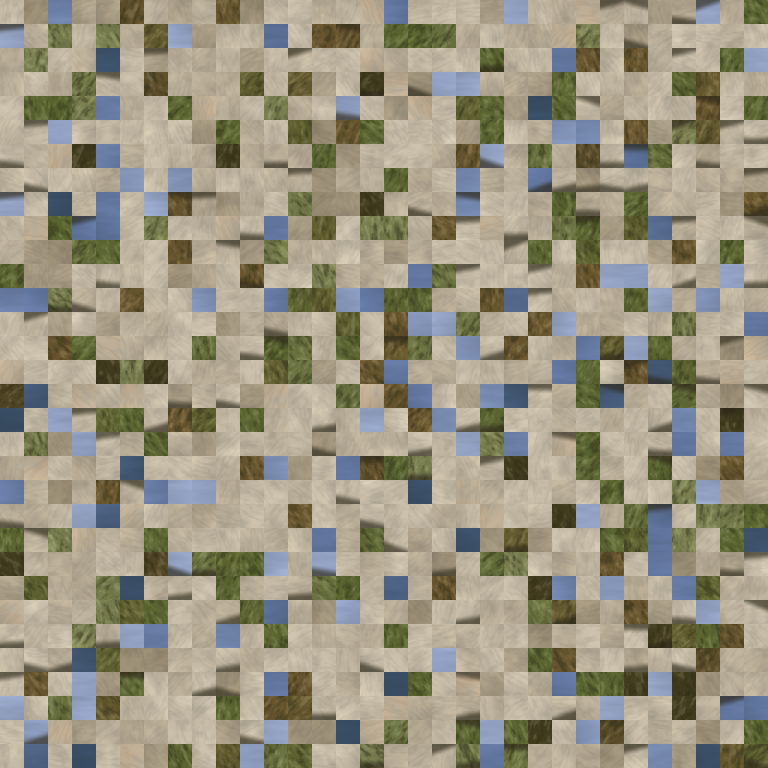
A WebGL 1 fragment shader for this pattern:

```glsl
precision highp float;
// Mosaic of square tiles: veined stone, mottled grass and hazy blue, set without grout.

uniform vec2 u_resolution;

const float TILES = 32.0;          // tiles across and down
const float STONE_SHARE = 0.655;
const float GRASS_SHARE = 0.225;   // the remaining tiles are blue
const float SHADOW_SHARE = 0.14;   // tiles crossed by a soft dark band
const float TILT = 0.14;           // light change across one tile

const vec3 STONE_LIGHT = vec3(0.775, 0.735, 0.655);
const vec3 STONE_MID = vec3(0.715, 0.670, 0.585);
const vec3 STONE_DARK = vec3(0.570, 0.520, 0.420);
const vec3 STONE_RUST = vec3(0.660, 0.540, 0.400);
const vec3 GRASS_LIGHT = vec3(0.470, 0.490, 0.310);
const vec3 GRASS_GREEN = vec3(0.350, 0.390, 0.190);
const vec3 GRASS_BROWN = vec3(0.400, 0.330, 0.180);
const vec3 GRASS_DARK = vec3(0.170, 0.170, 0.080);
const vec3 BLUE_LIGHT = vec3(0.570, 0.630, 0.755);
const vec3 BLUE_MID = vec3(0.380, 0.460, 0.620);
const vec3 BLUE_DARK = vec3(0.220, 0.300, 0.390);
const vec3 SHADOW = vec3(0.170, 0.150, 0.090);

float hash(vec2 p) {
  return fract(sin(dot(p, vec2(127.1, 311.7))) * 43758.5453);
}

float noise(vec2 p) {
  vec2 i = floor(p);
  vec2 f = fract(p);
  f = f * f * (3.0 - 2.0 * f);
  return mix(mix(hash(i), hash(i + vec2(1.0, 0.0)), f.x),
             mix(hash(i + vec2(0.0, 1.0)), hash(i + 1.0), f.x), f.y);
}

float fbm(vec2 p) {
  float sum = 0.0;
  float gain = 0.57;
  for (int i = 0; i < 3; i++) {
    sum += gain * noise(p);
    p = p * 2.03 + 5.7;
    gain *= 0.5;
  }
  return sum;
}

vec2 rotate(vec2 p, float angle) {
  float c = cos(angle);
  float s = sin(angle);
  return vec2(c * p.x - s * p.y, s * p.x + c * p.y);
}

// Pale stone with cloudy patches and thin diagonal veins.
vec3 stone(vec2 q, vec2 seed, float tone) {
  float cloud = fbm(q * 2.2 + seed);
  vec3 color = mix(STONE_MID, STONE_LIGHT, smoothstep(0.15, 0.75, tone));
  color = mix(color, STONE_DARK, 0.75 * smoothstep(0.20, 0.0, tone));
  color = mix(color, STONE_RUST, 0.55 * step(0.95, tone) * cloud);
  vec2 grain = rotate(q - 0.5, hash(seed) * 3.14) * vec2(1.3, 5.0);
  float vein = 1.0 - smoothstep(0.0, 0.16, abs(fbm(grain + seed) - 0.5));
  return color * (0.91 + 0.18 * cloud - 0.045 * vein);
}

// Grass from green to brown, broken by short leaning blades.
vec3 grass(vec2 q, vec2 seed, float tone) {
  vec2 lean = rotate(q, hash(seed) * 1.8 - 0.9);
  float blades = fbm(lean * vec2(7.0, 3.0) + seed);
  vec3 color = mix(GRASS_GREEN, GRASS_BROWN, smoothstep(0.50, 0.75, tone));
  color = mix(color, GRASS_LIGHT, smoothstep(0.30, 0.0, tone));
  color = mix(color, GRASS_DARK, 0.65 * smoothstep(0.86, 0.96, tone));
  return mix(color, GRASS_DARK, 0.45 * smoothstep(0.5, 0.2, blades))
       + 0.09 * smoothstep(0.5, 0.8, blades);
}

// Smooth blue haze with faint level streaks.
vec3 haze(vec2 q, vec2 seed, float tone) {
  vec3 color = mix(BLUE_MID, BLUE_LIGHT, smoothstep(0.35, 0.65, tone));
  color = mix(color, BLUE_DARK, smoothstep(0.28, 0.05, tone));
  return color * (0.94 + 0.12 * fbm(q * vec2(1.0, 4.0) + seed));
}

vec3 mosaic(vec2 p) {
  vec2 id = floor(p);
  vec2 q = fract(p);
  vec2 seed = id * 7.31 + 3.7;
  float kind = hash(id + 0.5);
  float tone = hash(id + 41.3);

  vec3 color;
  if (kind < STONE_SHARE) color = stone(q, seed, tone);
  else if (kind < STONE_SHARE + GRASS_SHARE) color = grass(q, seed, tone);
  else color = haze(q, seed, tone);

  // Each tile is lit from its own direction.
  vec2 light = rotate(vec2(1.0, 0.0), 6.283 * hash(id + 83.9));
  color *= 1.0 + TILT * hash(id + 12.7) * dot(q - 0.5, light);

  // Some tiles carry a slanted shadow along the top or bottom.
  float side = hash(id + 29.1) < 0.5 ? q.y : 1.0 - q.y;
  float slope = 0.8 * (hash(id + 57.7) - 0.5) * (q.x - 0.5);
  float band = smoothstep(0.42, 0.08, side + slope);
  float shaded = step(hash(id + 71.9), SHADOW_SHARE);
  return mix(color, SHADOW, 0.65 * shaded * band);
}

void main() {
  // Average four samples per pixel to smooth the tile edges.
  vec3 color = vec3(0.0);
  for (int i = 0; i < 4; i++) {
    float k = float(i);
    vec2 offset = vec2(mod(k, 2.0), floor(k / 2.0)) * 0.5 - 0.25;
    color += mosaic((gl_FragCoord.xy + offset) / u_resolution * TILES);
  }
  gl_FragColor = vec4(color * 0.25, 1.0);
}
```
